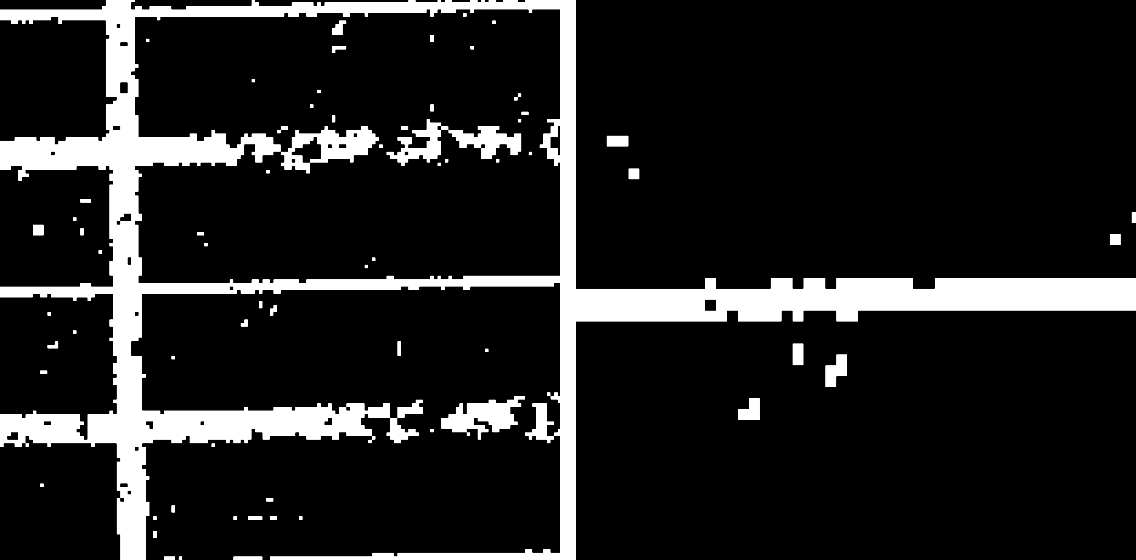
Left: the whole. Right: its middle third, enlarged.
This texture is drawn by a Shadertoy shader. Its source:

```glsl
const float CELLS = 153.6;
const vec3 GROUND = vec3(0.0);
const vec3 MORTAR = vec3(1.0);

float hash(ivec2 p, uint seed) {
    uint h = uint(p.x) * 0x9E37u + uint(p.y) * 0x85EBCAu + seed * 0xC2B2u;
    h = (h ^ (h >> 15)) * 0x2C1B3Cu + 0x68E31u;
    h = (h ^ (h >> 13)) * 0x297A2Du;
    h ^= h >> 16;
    return float(h & 0xFFFFu) / 65535.0;
}

float valueNoise(vec2 p, uint seed) {
    ivec2 i = ivec2(floor(p));
    vec2 f = fract(p);
    f = f * f * (3.0 - 2.0 * f);
    float low = mix(hash(i, seed), hash(i + ivec2(1, 0), seed), f.x);
    float high = mix(hash(i + ivec2(0, 1), seed), hash(i + ivec2(1, 1), seed), f.x);
    return mix(low, high, f.y);
}

float fbm(vec2 p, uint seed) {
    return 0.6 * valueNoise(p, seed) + 0.4 * valueNoise(p * 2.1, seed + 1u);
}

// True inside a stroke whose border wanders and whose body is eaten away
bool wornStroke(float dist, float halfWidth, float roughness, float erosion, vec2 cell, uint seed) {
    float edge = dist + (fbm(cell * 0.4, seed) - 0.5) * roughness;
    return edge < halfWidth && fbm(cell * 0.27, seed + 5u) > erosion;
}

// Bed joints alternate between thin and broad; broad ones crumble to the right
bool bedJoint(vec2 uv, vec2 cell, float pitch, float offset, float tilt) {
    float depth = 1.0 - uv.y + tilt * uv.x - offset;
    float row = floor(depth / pitch + 0.5);
    float dist = abs(depth - row * pitch);
    bool broad = mod(row, 2.0) > 0.5;
    float crumbleStart = 0.2 + 0.1 * row;
    float crumble = broad ? smoothstep(crumbleStart, crumbleStart + 0.2, uv.x) : 0.0;
    float halfWidth = broad ? 0.027 + 0.004 * crumble : 0.0098;
    float roughness = broad ? 0.012 + 0.03 * crumble : 0.009;
    float erosion = broad ? mix(0.2, 0.58 - 0.03 * row, crumble) : 0.12;
    return wornStroke(dist, halfWidth, roughness, erosion, cell, 11u);
}

bool headJoint(vec2 uv, vec2 cell, float center, float tilt) {
    float dist = abs(uv.x - center - tilt * (1.0 - uv.y));
    return wornStroke(dist, 0.026, 0.013, 0.23, cell, 31u);
}

// Small chips gathered in loose patches
bool chips(vec2 cell) {
    return valueNoise(cell * 0.09, 51u) > 0.7 && valueNoise(cell * 0.55, 53u) > 0.88;
}

float mortarMask(vec2 cell) {
    vec2 uv = (cell + 0.5) / CELLS;
    bool covered = bedJoint(uv, cell, 0.2465, 0.029, 0.022)
                || headJoint(uv, cell, 0.212, 0.027)
                || chips(cell);
    return covered ? 1.0 : 0.0;
}

void mainImage(out vec4 fragColor, in vec2 fragCoord) {
    vec2 grid = fragCoord / iResolution.xy * CELLS - 0.5;
    vec2 cell = floor(grid);

    // Blend neighbouring cells only across one output pixel
    vec2 pixelSize = CELLS / iResolution.xy;
    vec2 blend = clamp((fract(grid) - 0.5) / pixelSize + 0.5, 0.0, 1.0);
    float low = mix(mortarMask(cell), mortarMask(cell + vec2(1.0, 0.0)), blend.x);
    float high = mix(mortarMask(cell + vec2(0.0, 1.0)), mortarMask(cell + vec2(1.0)), blend.x);
    float mask = smoothstep(0.2, 0.8, mix(low, high, blend.y));

    fragColor = vec4(mix(GROUND, MORTAR, mask), 1.0);
}
```
